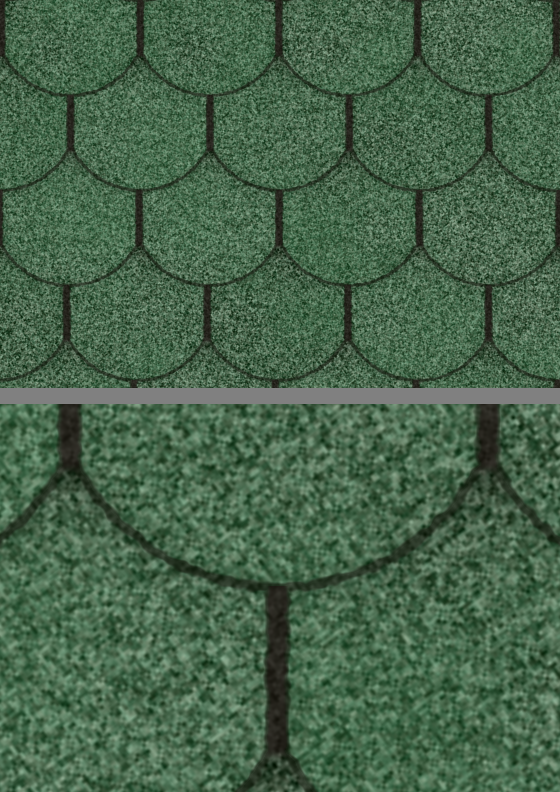
Top: the whole. Bottom: its middle third, enlarged.
A Shadertoy shader for this texture:

```glsl
// Green granulated roof shingles: staggered rows of round tabs parted by dark slots.
#define TILES_ACROSS 4.02
#define ROW_HEIGHT 0.682
#define ARC_DEPTH 0.29
#define SLOT_HALF 0.021
#define LINE_HALF 0.009
#define GRAIN_AMOUNT 0.27
#define GRANULE_COLOR vec3(0.285, 0.412, 0.304)
#define SLOT_COLOR vec3(0.145, 0.135, 0.110)
#define EDGE_COLOR vec3(0.140, 0.185, 0.125)

float hash(vec2 p) {
    vec3 q = fract(vec3(p.xyx) * 0.1031);
    q += dot(q, q.yzx + 33.33);
    return fract((q.x + q.y) * q.z);
}

float noise(vec2 p) {
    vec2 cell = floor(p), f = fract(p);
    f = f * f * (3.0 - 2.0 * f);
    float low = mix(hash(cell), hash(cell + vec2(1, 0)), f.x);
    float high = mix(hash(cell + vec2(0, 1)), hash(cell + vec2(1, 1)), f.x);
    return mix(low, high, f.y);
}

// Column coordinate within a row: alternate rows shift by half a tab,
// with a slight drift and stretch from row to row.
float column(float x, float row) {
    float pitch = 0.996 + 0.0045 * row;
    float drift = 0.01 - 0.004 * row * row;
    return x / pitch - 0.5 * mod(row, 2.0) - drift;
}

// Signed distance to a tab; q.x runs from its centre, q.y down from its top.
float tabDistance(vec2 q) {
    float halfWidth = 0.5 - SLOT_HALF;
    float radius = (halfWidth * halfWidth + ARC_DEPTH * ARC_DEPTH) / (2.0 * ARC_DEPTH);
    float below = max(q.y - ROW_HEIGHT + radius, 0.0);
    return max(abs(q.x) - halfWidth, length(vec2(q.x, below)) - radius);
}

void mainImage(out vec4 fragColor, in vec2 fragCoord) {
    float scale = TILES_ACROSS / iResolution.x;
    vec2 p = vec2(fragCoord.x, iResolution.y - fragCoord.y) * scale;
    float soft = max(scale, 0.006);
    float row = floor(p.y / ROW_HEIGHT);
    float ragged = (noise(p * 55.0) - 0.5) * 0.010;

    // Edge lines and cast shadows from this row and the one above
    float edge = 0.0, shadow = 0.0, d = 0.0;
    vec2 q = vec2(0.0);
    for (int i = -1; i <= 0; i++) {
        float r = row + float(i);
        q = vec2(fract(column(p.x, r)) - 0.5, p.y - r * ROW_HEIGHT);
        d = tabDistance(q) + ragged;
        float reach = i < 0 ? step(ROW_HEIGHT, q.y + 0.001) : 1.0;
        float line = 1.0 - smoothstep(LINE_HALF - soft * 0.5, LINE_HALF + soft, abs(d - 0.003));
        edge = max(edge, line * reach);
        shadow = max(shadow, exp(-abs(d) / 0.022) * reach * (d > 0.0 ? 1.0 : 0.4));
    }

    // Slot between neighbours, ending where the arcs part
    float cusp = ROW_HEIGHT - ARC_DEPTH;
    float slot = smoothstep(-soft, soft, d)
               * (1.0 - smoothstep(cusp - 0.005, cusp + 0.025, q.y));
    vec2 fromCusp = vec2(0.5 - abs(q.x), q.y - cusp);
    float grime = step(0.0, d) * exp(-length(fromCusp) / 0.09);

    // Tone of the visible tab: per-tab shift and broad patches
    float owner = row + step(0.0, d);
    vec2 tab = vec2(floor(column(p.x, owner)), owner);
    float tone = (hash(tab + 17.0) - 0.5) * 0.03;
    float patches = noise(p * 2.7 + tab * 5.3) - 0.5;

    // Mineral granules at two sizes, on turned grids
    vec2 turned = mat2(0.8, 0.6, -0.6, 0.8) * p + 20.0;
    float grain = noise(turned * 71.0) + noise(turned.yx * 113.0 + 9.0) - 1.0;
    float tint = noise(turned * 88.0 + 41.0) - 0.5;
    float contrast = GRAIN_AMOUNT * (1.0 - 0.35 * patches);

    vec3 color = GRANULE_COLOR + tone + grain * contrast;
    color += patches * vec3(-0.015, 0.025, 0.0);
    color += tint * vec3(0.045, -0.01, 0.0);
    color *= 1.0 - 0.22 * shadow;
    color = mix(color, SLOT_COLOR + grain * 0.25, 0.55 * grime);
    color = mix(color, EDGE_COLOR + grain * 0.10, 0.85 * edge);
    color = mix(color, SLOT_COLOR + grain * 0.07, 0.95 * slot);
    fragColor = vec4(clamp(color, 0.0, 1.0), 1.0);
}
```
